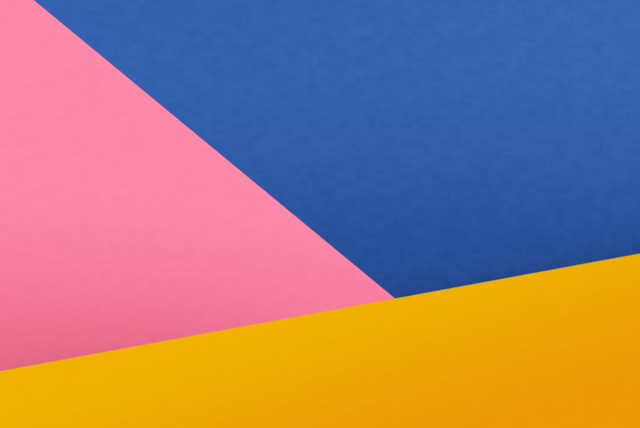
Reproduce this background procedurally as a Shadertoy shader.

```glsl
float hash(vec2 cell) {
    vec3 q = fract(cell.xyx * vec3(0.1031, 0.1030, 0.0973));
    q += dot(q, q.yzx + 33.33);
    return fract((q.x + q.y) * q.z);
}

float valueNoise(vec2 p) {
    vec2 cell = floor(p);
    vec2 f = fract(p);
    f = f * f * (3.0 - 2.0 * f);
    return mix(mix(hash(cell), hash(cell + vec2(1, 0)), f.x),
               mix(hash(cell + vec2(0, 1)), hash(cell + vec2(1, 1)), f.x), f.y);
}

// Centred paper fibre, slightly stretched along the horizontal
float paperGrain(vec2 p) {
    float grain = 0.0;
    float weight = 0.5;
    for (int octave = 0; octave < 3; octave++) {
        grain += weight * (valueNoise(p * vec2(45.0, 65.0)) - 0.5);
        p = p * 2.0 + 7.3;
        weight *= 0.7;
    }
    return grain;
}

// Signed distance to the line through a and b, positive on its left
float lineDistance(vec2 p, vec2 a, vec2 b) {
    vec2 along = normalize(b - a);
    return dot(p - a, vec2(-along.y, along.x));
}

void mainImage(out vec4 fragColor, in vec2 fragCoord) {
    vec2 uv = fragCoord / iResolution.xy;
    vec2 p = uv * vec2(1.5, 1.0);
    float pixel = 1.0 / iResolution.y;
    float grain = paperGrain(p);

    float pinkEdge = lineDistance(p, vec2(0.928, 0.301), vec2(0.079, 1.0));
    float yellowEdge = lineDistance(p, vec2(0.0, 0.133), vec2(1.5, 0.408));

    // Blue sheet, darker toward the lower fold
    vec3 blue = mix(vec3(0.15, 0.305, 0.59), vec3(0.205, 0.385, 0.69),
                    smoothstep(0.28, 0.85, uv.y));
    blue += 0.015 * smoothstep(0.3, 1.0, uv.x) * smoothstep(0.5, 1.0, uv.y);
    blue *= 1.0 - 0.12 * exp(-max(yellowEdge, 0.0) * 35.0);
    blue += grain * 0.035;

    // Pink sheet with a soft shade in its lower left
    vec3 pink = mix(vec3(0.955, 0.455, 0.585), vec3(0.99, 0.535, 0.665),
                    smoothstep(0.15, 0.6, uv.y + 0.12 * uv.x));
    float shade = exp(-max(yellowEdge, 0.0) * 11.0) * (1.0 - smoothstep(0.0, 0.6, uv.x));
    pink *= 1.0 - shade * vec3(0.08, 0.13, 0.12);
    pink += grain * 0.02;
    pink += 0.025 * exp(-abs(pinkEdge) * 250.0);

    // Yellow sheet, warmer toward the lower right
    float warmth = smoothstep(0.0, 0.45, yellowEdge * -1.0 + 0.18 * (uv.x - 0.3));
    vec3 yellow = mix(vec3(0.94, 0.695, 0.01), vec3(0.92, 0.60, 0.02), warmth);
    yellow += grain * 0.012;

    // Stack the sheets
    vec3 color = mix(blue, pink, smoothstep(-pixel, pixel, pinkEdge));
    color = mix(color, yellow, smoothstep(pixel, -pixel, yellowEdge));
    fragColor = vec4(clamp(color, 0.0, 1.0), 1.0);
}
```
